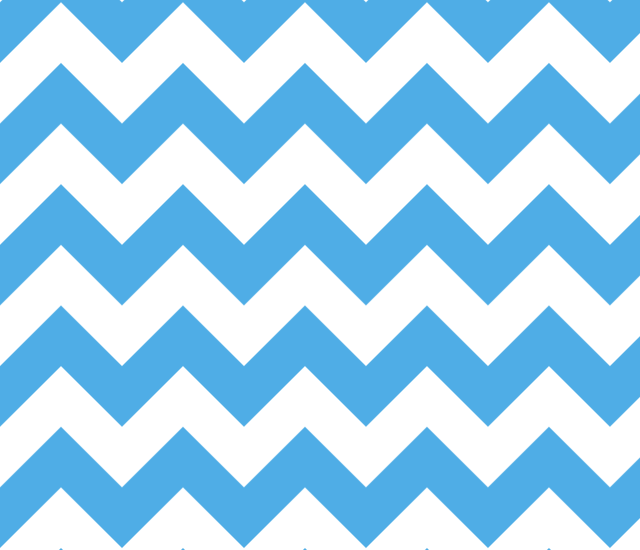
Write a Shadertoy shader that draws this pattern.

```glsl
// Flat sky-blue and white chevron stripes of equal width, about five and a
// quarter zigzags across and four and a half stripes down. A triangle wave
// shifts a repeating stripe, whose edge distance gives the smooth blend.

// Triangle wave with period 1: 1 at whole numbers, 0 halfway between
float triangleWave(float x) {
    return abs(2.0 * fract(x) - 1.0);
}

// Signed distance to the nearest stripe edge, positive inside the blue
float chevronDistance(vec2 p) {
    float period = 0.2205;
    float phase = (p.y - 0.1144) / period - 0.5 * triangleWave(p.x / 0.2218);
    float fromCentre = abs(fract(phase + 0.25) - 0.5);
    // The edges slope at 45 degrees, so scale by cos(45)
    return (0.25 - fromCentre) * period * 0.7071;
}

void mainImage(out vec4 fragColor, in vec2 fragCoord) {
    // Units of canvas height, measured from the top left
    vec2 p = vec2(fragCoord.x, iResolution.y - fragCoord.y) / iResolution.y;
    float softness = 0.8 / iResolution.y;

    float stripe = smoothstep(-softness, softness, chevronDistance(p));
    vec3 skyBlue = vec3(0.31, 0.68, 0.90);
    fragColor = vec4(mix(vec3(1.0), skyBlue, stripe), 1.0);
}
```
